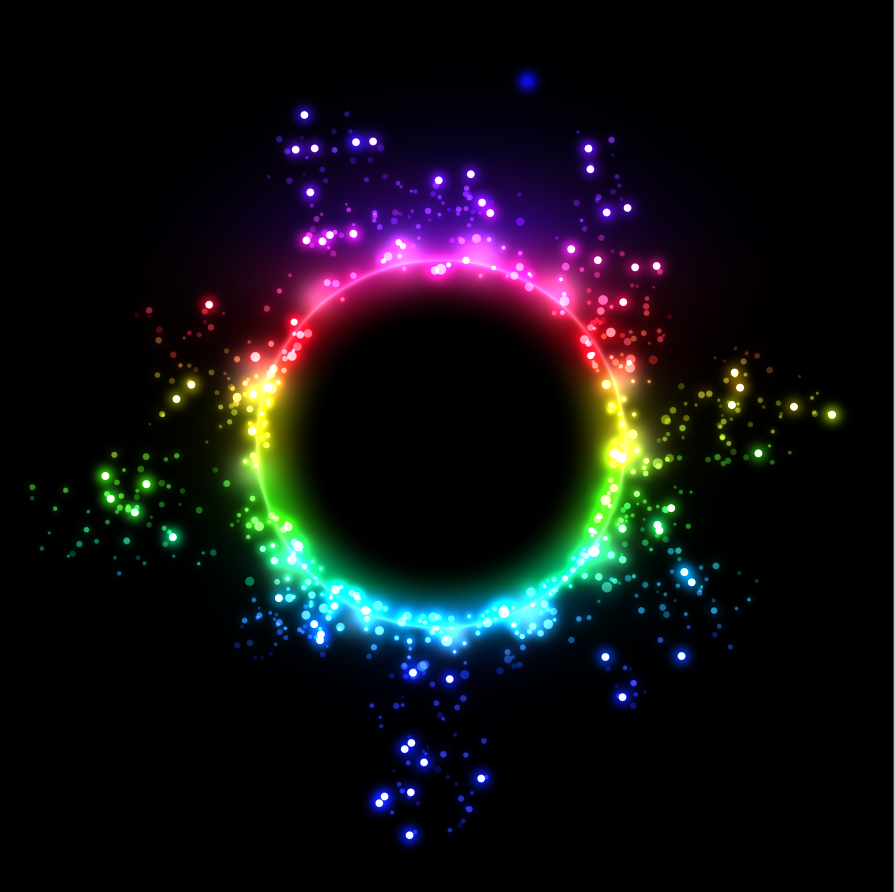
This background is drawn by a Shadertoy shader. Its source:

```glsl
// A dark disc ringed by a rainbow halo, with sparks drifting off it on black.
// Height picks the hue, distance to the circle shapes the glows, and
// hashed loops scatter the sparks around the rim and in loose clusters.

const float RADIUS = 0.206;
const vec2 CENTRE = vec2(-0.008, 0.002);

vec3 hash3(float index, float seed) {
    vec3 q = vec3(127.1, 269.5, 419.2) * index + vec3(311.7, 183.3, 371.9) * seed;
    return fract(sin(q) * 43758.545);
}

// Hue by height: blue, cyan, green, yellow, red, magenta, violet, blue
vec3 spectrum(float y) {
    vec3 c = mix(vec3(0.04, 0.10, 0.95), vec3(0.0, 0.58, 0.90), smoothstep(-0.28, -0.20, y));
    c = mix(c, vec3(0.0, 0.80, 0.45), smoothstep(-0.19, -0.145, y));
    c = mix(c, vec3(0.18, 0.80, 0.05), smoothstep(-0.14, -0.08, y));
    c = mix(c, vec3(0.60, 0.60, 0.0), smoothstep(-0.07, 0.02, y));
    c = mix(c, vec3(0.62, 0.02, 0.08), smoothstep(0.03, 0.11, y));
    c = mix(c, vec3(0.75, 0.08, 0.50), smoothstep(0.12, 0.20, y));
    c = mix(c, vec3(0.36, 0.04, 0.85), smoothstep(0.18, 0.26, y));
    return mix(c, vec3(0.10, 0.08, 0.95), smoothstep(0.29, 0.37, y));
}

// Small disc with a soft halo; heat whitens its core
vec3 spark(vec2 p, vec2 at, float r, vec3 hue, float heat) {
    float d = length(p - at);
    float aa = 0.8 / iResolution.y;
    float disc = 1.0 - smoothstep(r - aa, r + aa, d);
    float halo = exp(-d * d / (r * r * 6.0));
    return mix(hue * 0.6, vec3(1.0), heat) * disc + hue * halo * heat;
}

// Elliptical cloud of mostly dim sparks with a few hot ones
vec3 cluster(vec2 p, vec2 middle, vec2 spread, int count, float seed) {
    vec3 sum = vec3(0.0);
    if (any(greaterThan(abs(p - middle), spread + 0.03))) return sum;
    for (int i = 0; i < count; i++) {
        vec3 h = hash3(float(i) + 1.0, seed);
        vec3 k = hash3(float(i) + 1.0, seed + 20.0);
        float a = 6.2832 * h.x;
        vec2 at = middle + spread * pow(h.y, 0.65) * vec2(cos(a), sin(a));
        float hot = step(0.84, h.z);
        float r = mix(0.0014 + 0.0024 * k.x, 0.0042, hot);
        vec3 hue = spectrum(at.y - 0.03 + 0.05 * (k.y - 0.5));
        sum += spark(p, at, r, hue * (0.5 + 0.6 * k.z), max(hot, 0.15 * k.z));
    }
    return sum;
}

// Pale sparks crowding the rim, densest along the bottom
vec3 rimSparks(vec2 q, float d) {
    vec3 sum = vec3(0.0);
    if (d < -0.035 || d > 0.085) return sum;
    for (int i = 0; i < 330; i++) {
        vec3 h = hash3(float(i) + 1.0, 7.3);
        vec3 k = hash3(float(i) + 1.0, 31.7);
        float a = 6.2832 * h.x;
        a -= 0.4 * cos(a);
        float away = -0.012 + 0.072 * h.y * h.y;
        vec2 at = (RADIUS + away) * vec2(cos(a), sin(a));
        float heat = (1.0 - smoothstep(0.01, 0.06, away)) * (0.35 + 0.65 * k.x);
        float r = 0.0018 + 0.0042 * h.z * h.z;
        sum += spark(q, at, r, spectrum(at.y), heat) * (0.55 + 0.45 * k.y);
    }
    return sum;
}

// Blurred white-hot patches spaced around the rim
float hotPatches(vec2 q) {
    float sum = 0.0;
    for (int i = 0; i < 13; i++) {
        vec3 h = hash3(float(i), 3.1);
        float a = 0.35 + 0.49 * float(i) + 0.14 * (h.x - 0.5);
        vec2 v = q - (RADIUS + 0.007) * vec2(cos(a), sin(a));
        float size = 0.017 + 0.013 * h.y;
        sum += (0.45 + 0.45 * h.z) * exp(-dot(v, v) / (size * size));
    }
    return sum;
}

void mainImage(out vec4 fragColor, in vec2 fragCoord) {
    vec2 p = (fragCoord - 0.5 * iResolution.xy) / iResolution.y;
    vec2 q = p - CENTRE;
    float d = length(q) - RADIUS;
    float aa = 0.8 / iResolution.y;
    float outside = smoothstep(-aa, aa, d);
    vec3 hue = spectrum(q.y);

    // Glow inside the rim, and a wider one outside it
    float inner = pow(smoothstep(-0.078, 0.004, d), 1.5);
    float outer = 0.65 * exp(-max(d, 0.0) / 0.026);
    vec2 plume = (q - vec2(0.015, 0.185)) / vec2(0.18, 0.115);
    outer += 0.72 * exp(-dot(plume, plume));
    vec3 col = hue * mix(inner, outer, outside);

    // Fine bright rim and its hot patches
    col += mix(hue, vec3(1.0), 0.6) * 0.5 * exp(-abs(d) / 0.0025);
    col += mix(hue, vec3(1.0), 0.5) * hotPatches(q) * mix(0.55, 1.0, outside);
    col += rimSparks(q, d);

    // Drifting clusters, clockwise from the left arm
    col += cluster(p, vec2(-0.350, -0.075), vec2(0.130, 0.070), 58, 1.0);
    col += cluster(p, vec2(-0.290, 0.090), vec2(0.095, 0.075), 40, 2.0);
    col += cluster(p, vec2(-0.135, 0.300), vec2(0.070, 0.085), 42, 3.0);
    col += cluster(p, vec2(0.000, 0.265), vec2(0.090, 0.050), 36, 4.0);
    col += cluster(p, vec2(0.160, 0.285), vec2(0.045, 0.075), 20, 5.0);
    col += cluster(p, vec2(0.200, 0.155), vec2(0.050, 0.070), 30, 6.0);
    col += cluster(p, vec2(0.325, 0.040), vec2(0.110, 0.070), 66, 7.0);
    col += cluster(p, vec2(0.220, -0.090), vec2(0.060, 0.080), 34, 8.0);
    col += cluster(p, vec2(0.285, -0.180), vec2(0.070, 0.060), 30, 9.0);
    col += cluster(p, vec2(0.200, -0.260), vec2(0.035, 0.035), 12, 10.0);
    col += cluster(p, vec2(-0.025, -0.345), vec2(0.075, 0.095), 50, 11.0);
    col += cluster(p, vec2(-0.180, -0.205), vec2(0.065, 0.045), 34, 12.0);

    // Lone blue ember above, and a pale strip on the right edge
    vec2 ember = p - vec2(0.089, 0.409);
    col += vec3(0.05, 0.05, 0.9) * exp(-dot(ember, ember) / 0.00011);
    col = mix(col, vec3(0.85), smoothstep(0.996, 0.999, fragCoord.x / iResolution.x));
    fragColor = vec4(clamp(col, 0.0, 1.0), 1.0);
}
```
